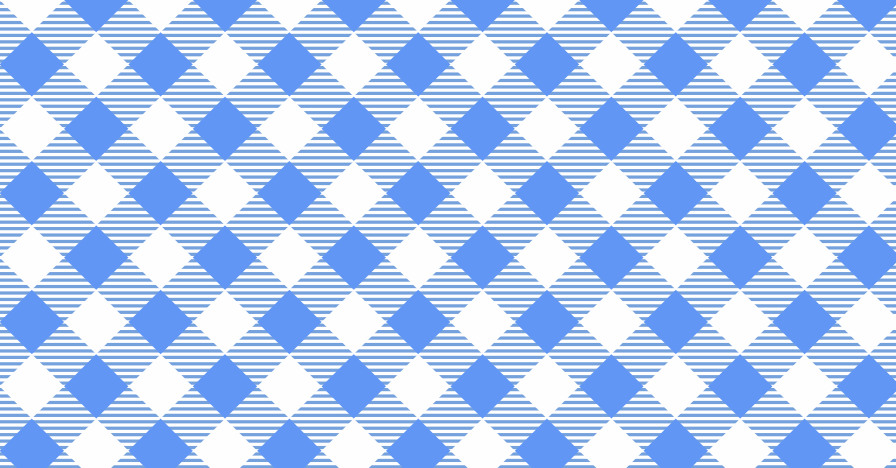
Give the GLSL for this pattern, as a WebGL 1 fragment shader.

```glsl
precision highp float;
// Diagonal gingham: two sets of diagonal bands cross to form a diamond lattice.
// Double overlaps are solid blue, single bands carry fine horizontal stripes,
// and the gaps stay white. Edges are smoothed by analytic pixel coverage.

uniform vec2 u_resolution;

const float REPEATS_ACROSS = 6.957;      // lattice periods over the canvas width
const float STRIPES_PER_REPEAT = 20.0;
const vec2 LATTICE_ORIGIN = vec2(0.747, 0.0); // a solid diamond, from the top left

const vec3 WHITE = vec3(0.995, 0.998, 1.0);
const vec3 SOLID_BLUE = vec3(0.38, 0.59, 0.96);
const vec3 STRIPE_BLUE = vec3(0.46, 0.63, 0.865);

// Coverage of a band repeating every unit, centred on the integers.
float bandCoverage(float coord, float width, float pixel) {
  float dist = abs(fract(coord + 0.5) - 0.5);
  return clamp((0.5 * width - dist) / pixel + 0.5, 0.0, 1.0);
}

// Blend of the three cloth areas from the coverage of the two diagonal bands.
vec3 weave(float rising, float falling, vec3 striped) {
  float both = rising * falling;
  float single = rising + falling - 2.0 * both;
  float neither = (1.0 - rising) * (1.0 - falling);
  return SOLID_BLUE * both + striped * single + WHITE * neither;
}

void main() {
  // Position in lattice periods, measured down from the top left corner.
  float pixel = REPEATS_ACROSS / u_resolution.x;
  vec2 fromTop = vec2(gl_FragCoord.x, u_resolution.y - gl_FragCoord.y);
  vec2 p = fromTop * pixel - LATTICE_ORIGIN;

  // Diagonal bands, half a period wide.
  float diagonalPixel = pixel * sqrt(2.0);
  float rising = bandCoverage(p.x + p.y, 0.5, diagonalPixel);
  float falling = bandCoverage(p.x - p.y, 0.5, diagonalPixel);

  // Horizontal stripes, with a white gap level with the diamond centres.
  float stripe = bandCoverage(p.y * STRIPES_PER_REPEAT + 0.5, 0.5,
                              pixel * STRIPES_PER_REPEAT);
  vec3 striped = mix(WHITE, STRIPE_BLUE, stripe);

  gl_FragColor = vec4(weave(rising, falling, striped), 1.0);
}
```
